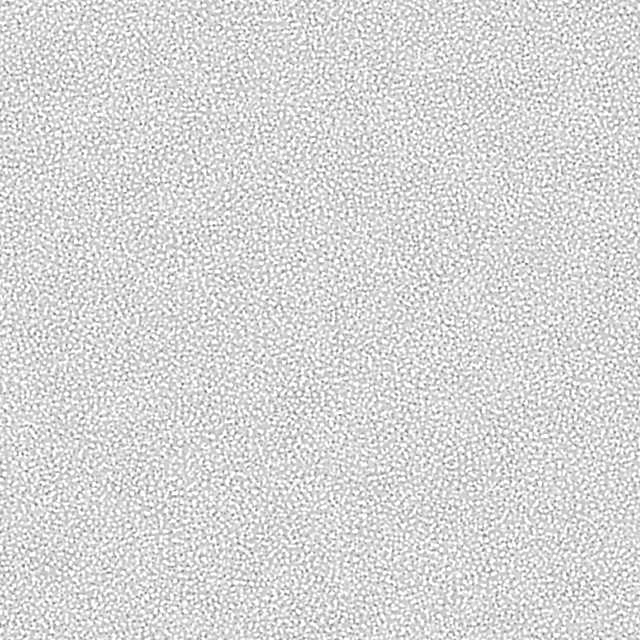
Reproduce this texture procedurally as a WebGL 1 fragment shader.

```glsl
precision highp float;

// Fine pale plaster: tiny rounded white grains that clump, with small grey pits.
// Two layers of scattered bumps, each ringed by a hollow that evens it out, are
// summed and scaled to a grey tone that saturates to white on the grain tops.

uniform vec2 u_resolution;

vec3 hash3(vec2 cell) {
  vec3 q = fract(cell.xyx * vec3(0.1031, 0.1030, 0.0973));
  q += dot(q, q.yxz + 33.33);
  return fract((q.xxy + q.yzz) * q.zyx);
}

float valueNoise(vec2 p) {
  vec2 cell = floor(p);
  vec2 f = fract(p);
  f = f * f * (3.0 - 2.0 * f);
  float low = mix(hash3(cell).x, hash3(cell + vec2(1.0, 0.0)).x, f.x);
  float high = mix(hash3(cell + vec2(0.0, 1.0)).x, hash3(cell + 1.0).x, f.x);
  return mix(low, high, f.y);
}

// Sum of randomly placed bumps, heights between lowest and highest.
float bumpLayer(vec2 p, float lowest, float highest) {
  vec2 home = floor(p);
  float relief = 0.0;
  for (int y = -1; y <= 1; y++) {
    for (int x = -1; x <= 1; x++) {
      vec2 cell = home + vec2(float(x), float(y));
      vec3 rnd = hash3(cell);
      vec2 offset = p - cell - rnd.xy;
      float reach = dot(offset, offset) * 4.0;
      relief += mix(lowest, highest, rnd.z) * (1.0 - reach) * exp(-reach);
    }
  }
  return relief;
}

void main() {
  vec2 uv = gl_FragCoord.xy / u_resolution.y;

  // White grains, then smaller mostly sunken pits that break up their outlines
  float grains = bumpLayer(uv * 135.0 + 11.0, 0.3, 1.0);
  float pits = bumpLayer(uv * 165.0 + 300.0, -1.0, 0.4);
  float shade = 0.855 + 0.37 * (grains + 0.8 * pits);

  // Faint uneven density, drawn out sideways
  shade += 0.03 * (valueNoise(uv * vec2(30.0, 46.0) + 5.0) - 0.5);

  // Darkest pits level off, grain tops saturate
  shade = max(shade, mix(0.55, shade, 0.5));
  gl_FragColor = vec4(vec3(clamp(shade, 0.0, 1.0)), 1.0);
}
```
